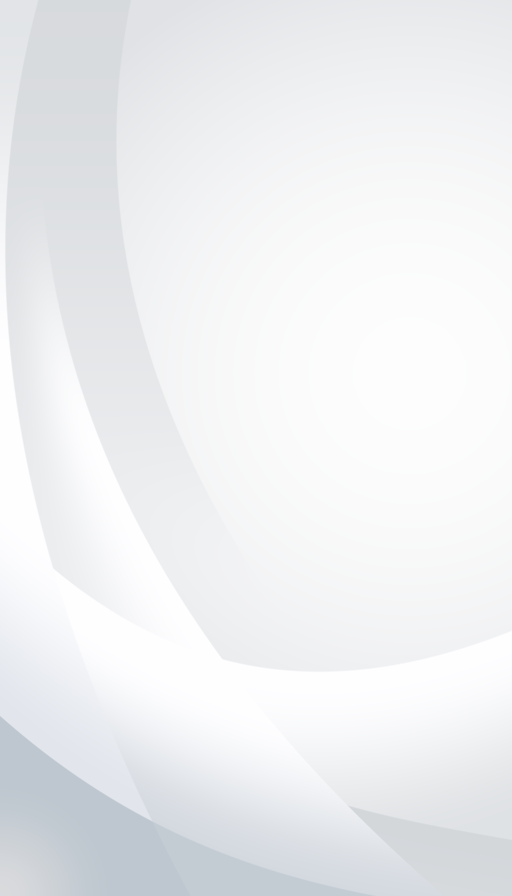
Give the GLSL for this background, as a WebGL 1 fragment shader.

```glsl
precision highp float;
// Pale abstract backdrop: a soft radial glow crossed by translucent ribbons.
// Each ribbon edge is a cubic through four equally spaced values, and each
// region between edges has its own gradient, layered from back to front.

uniform vec2 u_resolution;

// Steep edges: horizontal position at four depths, from top to bottom.
const vec4 OUTER_EDGE = vec4(0.075, 0.0126, 0.121, 0.372);
const vec4 INNER_EDGE = vec4(0.091, 0.112, 0.352, 0.868);
const vec4 FAINT_EDGE = vec4(0.256, 0.263, 0.527, 1.05);

// Shallow edges: depth at four horizontal positions, from left to right.
const vec4 WAVE_EDGE = vec4(0.579, 0.716, 0.749, 0.704);
const vec4 FOLD_EDGE = vec4(0.612, 0.807, 0.897, 0.9375);
const vec4 BASE_EDGE = vec4(0.799, 0.927, 0.992, 1.022);

const float ASPECT = 0.5703;
const vec2 GLOW_CENTER = vec2(0.80, 0.417);
const float GLOW_RADIUS = 0.43;

const vec3 WHITE = vec3(0.995, 0.995, 1.0);
const vec3 GLOW = vec3(0.992);
const vec3 GLOW_RIM = vec3(0.902, 0.908, 0.918);
const vec3 RIBBON_TOP = vec3(0.845, 0.856, 0.868);
const vec3 RIBBON_LOW = vec3(0.925, 0.930, 0.938);
const vec3 MARGIN_TOP = vec3(0.885, 0.895, 0.905);
const vec3 MIST = vec3(0.885, 0.900, 0.925);
const vec3 RIBBON_FOOT = vec3(0.830, 0.850, 0.875);
const vec3 WAVE_LOW = vec3(0.875, 0.885, 0.895);
const vec3 FOLD_SHADE = vec3(0.830, 0.842, 0.855);
const vec3 BASE = vec3(0.745, 0.780, 0.812);
const vec3 BASE_CORNER = vec3(0.850, 0.855, 0.865);

// Cubic through four values at 0, 1/3, 2/3 and 1.
float curve(vec4 k, float t) {
  float u = 3.0 * t;
  vec3 d1 = k.yzw - k.xyz;
  vec2 d2 = d1.yz - d1.xy;
  float d3 = d2.y - d2.x;
  return k.x + u * (d1.x + (u - 1.0) * 0.5 * (d2.x + (u - 2.0) / 3.0 * d3));
}

// Antialiased side test for a signed offset.
float side(float offset, float softness) {
  return smoothstep(-softness, softness, offset);
}

void main() {
  vec2 p = gl_FragCoord.xy / u_resolution;
  p.y = 1.0 - p.y;
  vec2 soft = 1.0 / u_resolution;

  float outerX = curve(OUTER_EDGE, p.y);
  float innerX = curve(INNER_EDGE, p.y);
  float faintX = curve(FAINT_EDGE, p.y);
  float waveDepth = p.y - curve(WAVE_EDGE, p.x);
  float foldDepth = p.y - curve(FOLD_EDGE, p.x);
  float baseDepth = p.y - curve(BASE_EDGE, p.x);

  float beyondOuter = side(p.x - outerX, soft.x);
  float beyondInner = side(p.x - innerX, soft.x);
  float belowWave = side(waveDepth, soft.y);

  // Radial glow
  float d = length((p - GLOW_CENTER) * vec2(ASPECT, 1.0)) / GLOW_RADIUS;
  vec3 color = mix(GLOW, GLOW_RIM, min(d * d, 1.25));

  // Wide ribbon, dissolving toward its lower end
  vec3 ribbon = mix(RIBBON_TOP, RIBBON_LOW, smoothstep(0.0, 0.65, p.y));
  float ribbonFade = 1.0 - smoothstep(0.45, 0.70, p.y);
  color = mix(color, ribbon, side(faintX - p.x, soft.x) * ribbonFade);

  // Wave at the right, with a darker fold beneath it
  vec3 wave = mix(WHITE, WAVE_LOW, smoothstep(0.015, 0.21, waveDepth));
  float foldFade = 1.0 - 0.35 * smoothstep(0.0, 0.10, foldDepth);
  wave = mix(wave, FOLD_SHADE, side(foldDepth, soft.y) * foldFade);
  color = mix(color, wave, belowWave);

  // Narrow ribbon, brightening toward its inner edge
  float across = clamp((p.x - outerX) / (innerX - outerX), 0.0, 1.0);
  float sheen = smoothstep(0.0, 0.9, across) * smoothstep(0.20, 0.50, p.y);
  vec3 band = mix(ribbon, WHITE, sheen);
  vec3 foot = mix(WHITE, RIBBON_FOOT, smoothstep(-0.17, 0.01, baseDepth));
  band = mix(band, foot, belowWave);
  color = mix(band, color, beyondInner);

  // Left margin
  vec3 margin = mix(MARGIN_TOP, WHITE, smoothstep(0.0, 0.40, p.y));
  margin = mix(margin, MIST, smoothstep(-0.23, 0.0, baseDepth));
  color = mix(margin, color, beyondOuter);

  // Dark base with a pale corner
  float corner = 1.0 - smoothstep(0.0, 0.13, length((p - vec2(0.0, 1.0)) * vec2(ASPECT, 1.0)));
  vec3 base = mix(BASE, BASE_CORNER, corner);
  base = mix(base, MIST, 0.15 * beyondOuter);
  color = mix(color, base, side(baseDepth, soft.y) * (1.0 - 0.4 * beyondInner));

  gl_FragColor = vec4(color, 1.0);
}
```
